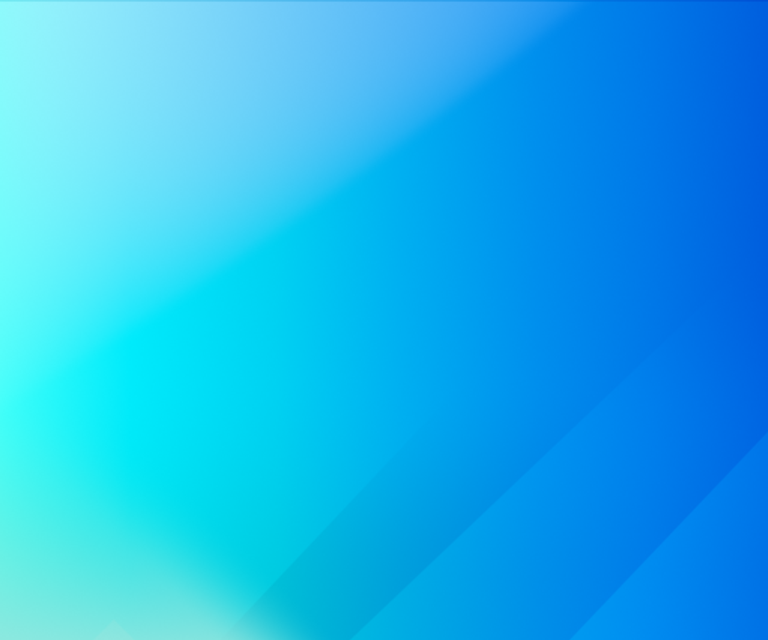
This background is drawn by a WebGL 2 fragment shader. Its source:

```glsl
#version 300 es
precision highp float;
// Cyan to blue backdrop: a horizontal colour ramp, a pale veil above a
// curved diagonal, a misty lower left corner and faint slanted bands
// rising from the bottom edge. Coordinates are in canvas heights.

uniform vec2 u_resolution;
out vec4 fragColor;

const int STOPS = 7;
const float STOP_X[STOPS] = float[](0.0, 0.17, 0.36, 0.52, 0.70, 0.85, 1.0);
const vec3 STOP_COLOR[STOPS] = vec3[](
  vec3(0.25, 1.00, 0.98), vec3(0.00, 0.92, 0.985), vec3(0.00, 0.82, 0.95),
  vec3(0.00, 0.69, 0.945), vec3(0.00, 0.56, 0.93), vec3(0.00, 0.47, 0.91),
  vec3(0.00, 0.37, 0.87));

const vec3 VEIL_LEFT = vec3(0.67, 0.97, 0.99);
const vec3 VEIL_MIDDLE = vec3(0.37, 0.73, 0.97);
const vec3 VEIL_CURVE = vec3(0.34, 0.58, 0.13);   // constant, slope, bend
const vec2 VEIL_DENSITY = vec2(2.0, 14.0);        // left, right

const vec3 MIST_COLOR = vec3(0.60, 0.90, 0.87);
const float MIST_TOP = 0.38;
const float MIST_EDGE = 0.53;

// Bands: foot on the bottom edge, slope, height at which they fade out
const int BANDS = 3;
const vec3 BAND_SHAPE[BANDS] = vec3[](
  vec3(0.344, 1.06, 0.42), vec3(0.547, 0.95, 0.62), vec3(0.890, 1.05, 0.90));
const vec3 BAND_TINT[BANDS] = vec3[](
  vec3(0.0, -0.045, -0.035), vec3(0.0, 0.055, 0.035), vec3(0.0, 0.065, 0.03));
const float EDGE_SOFT = 0.003;

const float GRAIN = 0.004;

float hash(vec2 p) {
  return fract(sin(dot(p, vec2(12.9898, 78.233))) * 43758.5453);
}

vec3 ramp(float x) {
  vec3 color = STOP_COLOR[0];
  for (int i = 1; i < STOPS; i++) {
    float t = clamp((x - STOP_X[i - 1]) / (STOP_X[i] - STOP_X[i - 1]), 0.0, 1.0);
    color = mix(color, STOP_COLOR[i], t);
  }
  return color;
}

// Pale layer that thickens with distance above the curved diagonal
vec3 addVeil(vec3 color, vec2 p, float x) {
  float curve = VEIL_CURVE.x + p.x * (VEIL_CURVE.y + p.x * VEIL_CURVE.z);
  float above = p.y - curve;
  above = max(above, 0.0) * smoothstep(-0.01, 0.04, above);
  float density = mix(VEIL_DENSITY.x, VEIL_DENSITY.y, min(x / 0.6, 1.0));
  vec3 veil = mix(VEIL_LEFT, VEIL_MIDDLE, min(x / 0.5, 1.5));
  return mix(color, veil, 1.0 - exp(-above * density));
}

// Grey-green mist, cut by a falling diagonal, with a small peak inside
vec3 addMist(vec3 color, vec2 p) {
  float low = clamp(1.0 - p.y / MIST_TOP, 0.0, 1.0);
  float amount = 0.85 * pow(low, 1.5);
  amount *= smoothstep(0.0, 0.2, MIST_EDGE - p.x - p.y);
  float peak = 0.032 - p.y - abs(p.x - 0.178);
  amount += 0.07 * smoothstep(-EDGE_SOFT, EDGE_SOFT, peak);
  return mix(color, MIST_COLOR, amount);
}

// Each band tints everything to the right of its rising edge
vec3 addBands(vec3 color, vec2 p) {
  for (int i = 0; i < BANDS; i++) {
    vec3 shape = BAND_SHAPE[i];
    float side = (p.x - shape.x) * shape.y - p.y;
    float inside = smoothstep(-EDGE_SOFT, EDGE_SOFT, side);
    float fade = 1.0 - smoothstep(0.2 * shape.z, shape.z, p.y);
    color += BAND_TINT[i] * inside * fade;
  }
  return color;
}

void main() {
  vec2 uv = gl_FragCoord.xy / u_resolution;
  vec2 p = gl_FragCoord.xy / u_resolution.y;

  vec3 color = ramp(uv.x);
  float depth = 1.0 - smoothstep(0.0, 0.42, p.y);
  color -= vec3(0.0, 0.03, 0.08) * depth * (1.0 - smoothstep(0.3, 0.9, uv.x));

  color = addVeil(color, p, uv.x);
  color = addBands(color, p);
  color = addMist(color, p);

  // Thin shaded rim along the top
  color -= vec3(0.12, 0.06, 0.04) * smoothstep(0.996, 0.999, uv.y);

  color += GRAIN * (hash(floor(p * 426.0)) - 0.5);
  fragColor = vec4(clamp(color, 0.0, 1.0), 1.0);
}
```
